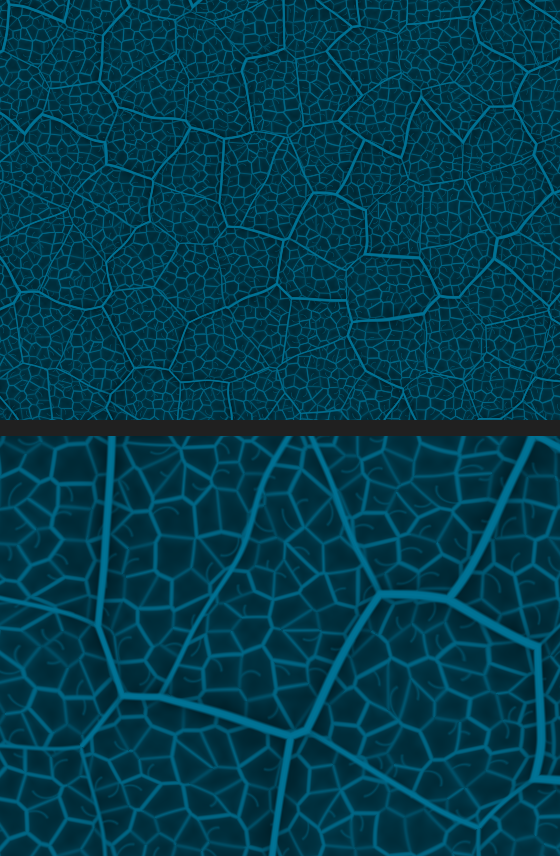
Top, the full canvas; bottom, a detail of the centre.
A WebGL 1 fragment shader for this texture:

```glsl
precision highp float;
// Draws a teal leaf skeleton: four nested orders of branching veins over dark tissue.

uniform vec2 u_resolution;

const vec3 TEAL = vec3(0.0, 0.768, 1.0);
const float JITTER = 0.84;

struct Cell {
  float edge;       // distance to the nearest cell border
  float groupEdge;  // distance to the nearest border between groups of cells
  float link;       // random value shared by both sides of the cell border
  float seed;       // random whole number of the cell
  vec2 offset;      // position relative to the cell centre
};

vec2 hash2(vec2 p) {
  vec3 q = fract(p.xyx * vec3(0.1031, 0.1030, 0.0973));
  q += dot(q, q.yzx + 33.33);
  return fract((q.xx + q.yz) * q.zy);
}

float noise(vec2 p) {
  vec2 i = floor(p);
  vec2 f = fract(p);
  f = f * f * (3.0 - 2.0 * f);
  float low = mix(hash2(i).x, hash2(i + vec2(1.0, 0.0)).x, f.x);
  float high = mix(hash2(i + vec2(0.0, 1.0)).x, hash2(i + 1.0).x, f.x);
  return mix(low, high, f.y);
}

vec2 cellSite(vec2 id, float seed) {
  return id + 0.5 + JITTER * (hash2(id + seed) - 0.5);
}

// Grid index of the cell whose site lies closest to p
vec2 nearestCell(vec2 p, float seed) {
  vec2 best = floor(p);
  float nearest = 16.0;
  for (int j = -1; j <= 1; j++) {
    for (int i = -1; i <= 1; i++) {
      vec2 id = floor(p) + vec2(float(i), float(j));
      vec2 r = cellSite(id, seed) - p;
      if (dot(r, r) < nearest) {
        nearest = dot(r, r);
        best = id;
      }
    }
  }
  return best;
}

// Voronoi cells gathered into larger groups, so that strong veins follow weak ones
Cell veinCells(vec2 p, float scale, float groupRatio, float seed) {
  vec2 q = p * scale;
  vec2 own = nearestCell(q, seed);
  vec2 site = cellSite(own, seed);
  vec2 group = nearestCell(site * groupRatio, seed + 5.0);
  float edge = 2.0;
  float groupEdge = 2.0;
  vec2 pairSum = own;
  for (int j = -2; j <= 2; j++) {
    for (int i = -2; i <= 2; i++) {
      vec2 id = own + vec2(float(i), float(j));
      vec2 other = cellSite(id, seed);
      vec2 gap = other - site;
      if (dot(gap, gap) > 0.0001) {
        float d = dot(0.5 * (site + other) - q, normalize(gap));
        if (d < edge) {
          edge = d;
          pairSum = own + id;
        }
        if (d < groupEdge) {
          vec2 change = nearestCell(other * groupRatio, seed + 5.0) - group;
          if (dot(change, change) > 0.5) groupEdge = d;
        }
      }
    }
  }
  float link = hash2(pairSum + seed + 71.0).x;
  float cellSeed = floor(300.0 * hash2(own + seed + 19.0).y);
  return Cell(edge / scale, groupEdge / scale, link, cellSeed, (q - site) / scale);
}

// Distance to a curling, free-ending veinlet that starts at the cell centre
float veinletDistance(vec2 p, float angle, float len) {
  float turned = angle + 50.0 * length(p);
  vec2 dir = vec2(cos(turned), sin(turned));
  return length(p - dir * clamp(dot(p, dir), 0.0, len));
}

float stroke(float d, float halfWidth, float soft) {
  return 1.0 - smoothstep(halfWidth - soft, halfWidth + soft, d);
}

void main() {
  vec2 uv = gl_FragCoord.xy / u_resolution.y;
  float soft = max(0.0014, 0.6 / u_resolution.y);

  // Gentle bending of all veins
  vec2 bend = vec2(noise(uv * 14.0), noise(uv * 14.0 + 40.0)) - 0.5;
  vec2 p = uv + 0.014 * bend + 5.0;

  // Main veins with branches; inside each patch, twigs with a fine mesh
  Cell branch = veinCells(p, 7.2, 0.42, 7.0);
  Cell mesh = veinCells(p, 41.0, 0.4, branch.seed);

  // Tissue with mottling and a soft glow around the mesh
  float mottle = 0.4 * noise(uv * 14.0) + 0.6 * noise(uv * 130.0);
  float light = 0.2 + 0.05 * mottle + 0.115 * exp(-mesh.edge / 0.003);

  // Finest veins: uneven mesh and free endings
  float veinlet = veinletDistance(mesh.offset, mesh.seed * 0.7, 0.03);
  float hasVeinlet = step(mod(mesh.seed, 5.0), 2.5);
  light = mix(light, 0.42, 0.85 * hasVeinlet * stroke(veinlet, 0.0008, soft));
  light = mix(light, mix(0.38, 0.52, mesh.link), stroke(mesh.edge, 0.001, soft));
  light = mix(light, 0.52, stroke(mesh.groupEdge, 0.0013, soft));

  // Branches, with narrow shadows on both sides
  light *= 1.0 - 0.13 * exp(-branch.edge / 0.007);
  float branchWidth = mix(0.0014, 0.0021, branch.link);
  light = mix(light, mix(0.52, 0.58, branch.link), stroke(branch.edge, branchWidth, soft));

  // Main veins, thickening and thinning across the leaf
  float mainWidth = mix(0.0016, 0.0038, noise(uv * 2.5 + 11.0));
  light *= 1.0 - 0.3 * exp(-branch.groupEdge / 0.009);
  float ridge = 0.56 + 0.06 * stroke(branch.groupEdge, 0.0, mainWidth);
  light = mix(light, ridge, stroke(branch.groupEdge, mainWidth, soft));

  gl_FragColor = vec4(TEAL * light, 1.0);
}
```
